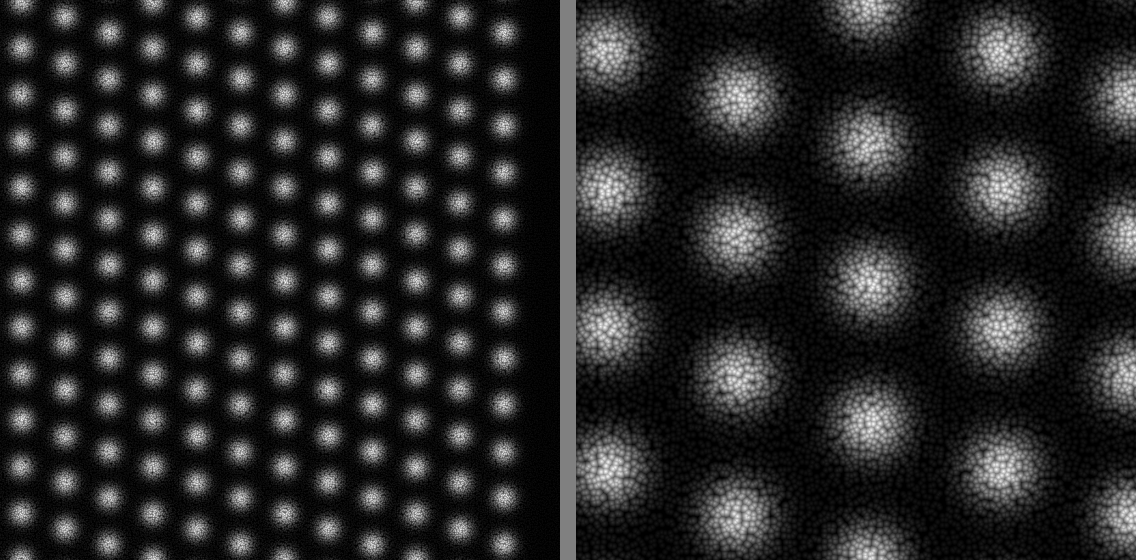
Left, the full canvas; right, a detail of the centre.
This pattern is drawn by a three.js fragment shader. Its source:

```glsl
// Slanted lattice of soft, grainy grey spots on black, with an empty strip at the right.
varying vec2 vUv;

vec2 hash2(vec2 p) {
  return fract(sin(vec2(dot(p, vec2(127.1, 311.7)), dot(p, vec2(269.5, 183.3)))) * 43758.5);
}

// Distance to the nearest scattered seed
float cellular(vec2 p) {
  vec2 cell = floor(p);
  float nearest = 2.0;
  for (int y = -1; y <= 1; y++) {
    for (int x = -1; x <= 1; x++) {
      vec2 c = cell + vec2(float(x), float(y));
      nearest = min(nearest, distance(p, c + hash2(c)));
    }
  }
  return nearest;
}

// Sum of Gaussian spots; each column drops by a third of the row spacing
float spotLattice(vec2 uv) {
  vec2 spacing = vec2(0.0783, 0.0831);
  float nearColumn = floor((uv.x - 0.0385) / spacing.x + 0.5);
  float light = 0.0;
  for (int i = -1; i <= 1; i++) {
    float column = nearColumn + float(i);
    if (column > 11.5) continue;
    float shift = -column / 3.0;
    float nearRow = floor(uv.y / spacing.y - shift + 0.5);
    for (int j = -1; j <= 1; j++) {
      float row = nearRow + float(j);
      vec2 vary = hash2(vec2(column, row) + 40.0) - 0.5;
      vec2 center = vec2(0.0385 + column * spacing.x, (row + shift) * spacing.y);
      vec2 d = uv - center - vary * 0.0016;
      light += (0.66 + 0.05 * vary.x) * exp(-dot(d, d) / (2.0 * 0.0138 * 0.0138));
    }
  }
  return light;
}

void main() {
  // Faint haze between the spots, fading toward the empty strip
  float haze = mix(0.018, 0.008, smoothstep(0.91, 0.97, vUv.x));
  float light = spotLattice(vUv) + haze;

  // Grain grows with the square root of brightness
  float grain = 0.46 - cellular(vUv * 300.0 + 7.3);
  light += grain * 0.8 * sqrt(light);

  gl_FragColor = vec4(vec3(clamp(light, 0.0, 1.0)), 1.0);
}
```
